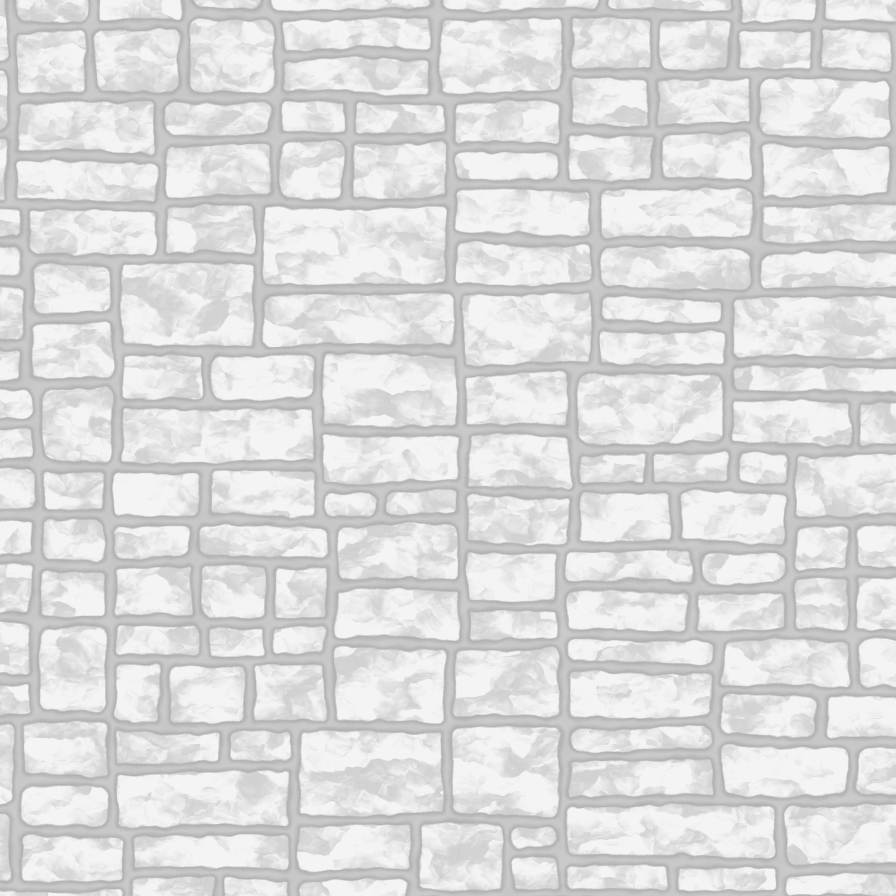
A WebGL 1 fragment shader for this texture map:

```glsl
precision highp float;
// Pale ashlar wall: a jittered pinwheel grid of rectangles is split again into
// stones, each a rounded box with wavering edges. Layers of tilted cellular
// facets shade the chipped faces; grey mortar darkens beside the stones.

uniform vec2 u_resolution;

const vec2 CELL = vec2(0.167, 0.1);        // mean size of a block before splitting
const float JITTER = 0.6;                  // wander of the block sides
const vec2 TALL_LIMIT = vec2(0.075, 0.115);
const vec2 WIDE_LIMIT = vec2(0.12, 0.30);
const float HALF_JOINT = 0.0063;
const float EDGE_SOFTNESS = 0.0013;
const vec2 FACET_SIZE = vec2(0.046, 0.030);
const float FACET_BLEND = 26.0;            // higher gives crisper facet borders
const vec3 STONE_LIGHT = vec3(0.957);
const vec3 STONE_SHADE = vec3(0.825);
const vec3 MORTAR_LIGHT = vec3(0.785);
const vec3 MORTAR_DARK = vec3(0.695);

vec2 hash2(vec2 p) {
  vec3 q = fract(p.xyx * vec3(0.1031, 0.1030, 0.0973));
  q += dot(q, q.yzx + 33.33);
  return fract((q.xx + q.yz) * q.zy);
}

// Layered, self-bending sines, roughly -1 to 1
vec2 ripple(vec2 p, float freq) {
  vec2 sum = vec2(0.0);
  float amp = 0.5;
  for (int i = 0; i < 4; i++) {
    p = mat2(0.8, 0.6, -0.6, 0.8) * p;
    sum += amp * sin(freq * p.yx + 2.2 * sum.yx + 2.1 * float(i));
    freq *= 1.9;
    amp *= 0.58;
  }
  return sum;
}

// Softly joined cellular facets, each a tilted plane with its own tone
float facets(vec2 p) {
  vec2 base = floor(p);
  float total = 0.0, weights = 0.0;
  for (int j = -1; j <= 1; j++) {
    for (int i = -1; i <= 1; i++) {
      vec2 id = base + vec2(float(i), float(j));
      vec2 away = p - id - hash2(id);
      vec2 r = hash2(id + 57.0);
      float angle = 6.2832 * r.y;
      float tone = 0.5 + 0.6 * (r.x - 0.5) + 0.7 * dot(away, vec2(cos(angle), sin(angle)));
      float w = exp(-FACET_BLEND * dot(away, away));
      total += w * tone;
      weights += w;
    }
  }
  return total / max(weights, 1e-20);
}

vec2 vertexPoint(vec2 v) {
  return v + JITTER * (hash2(v + 31.0) - 0.5);
}

// Sides of one pinwheel block: even vertices carry level joints, odd ones upright
void blockBounds(vec2 id, out vec2 lo, out vec2 hi) {
  vec2 a = vertexPoint(id);
  vec2 b = vertexPoint(id + vec2(1.0, 0.0));
  vec2 c = vertexPoint(id + vec2(0.0, 1.0));
  vec2 d = vertexPoint(id + 1.0);
  bool even = mod(id.x + id.y, 2.0) < 0.5;
  lo = CELL * (even ? vec2(c.x, a.y) : vec2(a.x, b.y));
  hi = CELL * (even ? vec2(b.x, d.y) : vec2(d.x, c.y));
}

// Finds the stone rectangle around p and returns its seed
vec2 findStone(vec2 p, out vec2 lo, out vec2 hi) {
  vec2 base = floor(p / CELL), seed = base;
  lo = base * CELL;
  hi = lo + CELL;
  for (int j = -1; j <= 1; j++) {
    for (int i = -1; i <= 1; i++) {
      vec2 id = base + vec2(float(i), float(j)), l, h;
      blockBounds(id, l, h);
      if (all(greaterThanEqual(p, l)) && all(lessThan(p, h))) { lo = l; hi = h; seed = id; }
    }
  }
  for (int k = 0; k < 3; k++) {
    vec2 size = hi - lo, r = hash2(seed + 11.0);
    bool tall = size.y > mix(TALL_LIMIT.x, TALL_LIMIT.y, r.x);
    bool wide = size.x > mix(WIDE_LIMIT.x, WIDE_LIMIT.y, r.x);
    if (!tall && !wide) break;
    vec2 axis = tall ? vec2(0.0, 1.0) : vec2(1.0, 0.0);
    float cut = dot(axis, mix(lo, hi, mix(0.35, 0.65, r.y)));
    bool beyond = dot(axis, p) > cut;
    if (beyond) lo = mix(lo, vec2(cut), axis);
    else hi = mix(hi, vec2(cut), axis);
    seed = floor(hash2(seed + (beyond ? 71.0 : 23.0)) * 400.0);
  }
  return seed;
}

void main() {
  vec2 p = gl_FragCoord.xy / min(u_resolution.x, u_resolution.y);
  vec2 lo, hi;
  vec2 wall = p + 0.0032 * ripple(p, 32.0) + 0.0010 * ripple(p + 3.0, 190.0);
  vec2 seed = findStone(wall, lo, hi);
  vec2 r = hash2(seed + 5.0);

  // Distance to the worn stone outline
  vec2 extent = 0.5 * (hi - lo) - HALF_JOINT;
  float radius = min(mix(0.003, 0.012, r.x * r.x), 0.8 * min(extent.x, extent.y));
  vec2 q = abs(wall - 0.5 * (lo + hi)) - extent + radius;
  float dist = length(max(q, 0.0)) + min(max(q.x, q.y), 0.0) - radius;
  dist += 0.0016 * ripple(p + 7.0, 85.0).x;

  // Chipped face: three sizes of facets, fine creases and a worn rim
  vec2 face = p + hash2(seed + 83.0) * 9.0;
  vec2 bent = face + 0.007 * ripple(face, 75.0);
  float relief = 0.58 * facets(bent / FACET_SIZE)
               + 0.30 * facets(bent / FACET_SIZE * 2.1 + 19.0)
               + 0.20 * facets(bent / FACET_SIZE * 5.0 + 43.0) - 0.04;
  float crease = 1.0 - smoothstep(0.0, 0.07, abs(ripple(bent, 70.0).x));
  float rim = smoothstep(-0.007, 0.0, dist);
  float shade = smoothstep(0.33, 0.90, relief + 0.10 * (r.y - 0.5) + 0.07 * rim);
  vec3 stone = mix(STONE_LIGHT, STONE_SHADE, shade) - 0.022 * crease * relief;

  // Mortar, darkest in the crevice beside a stone
  float cloud = 0.012 * ripple(p, 120.0).y;
  vec3 mortar = mix(MORTAR_DARK, MORTAR_LIGHT, smoothstep(0.0, 0.0065, dist)) + cloud;

  float soft = max(EDGE_SOFTNESS, 0.6 / min(u_resolution.x, u_resolution.y));
  gl_FragColor = vec4(mix(stone, mortar, smoothstep(-soft, soft, dist)), 1.0);
}
```
